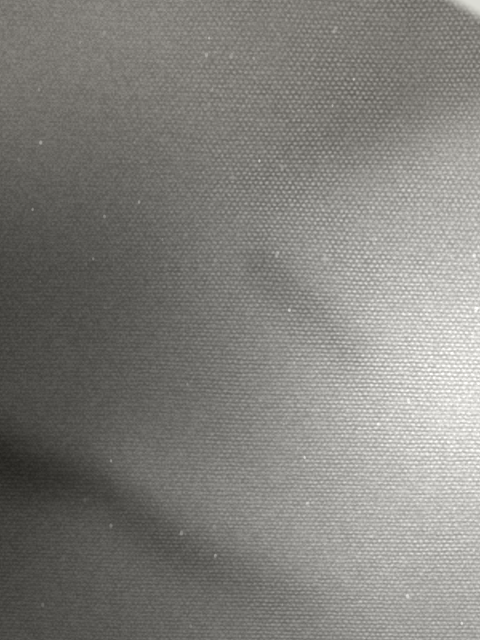
Give the GLSL for this texture, as a Shadertoy shader.

```glsl
#define ROWS 134.0
#define COLUMNS 110.0
#define ROW_TILT 0.02
#define WEAVE_DEPTH 0.125
#define GRAIN_DEPTH 0.15
#define LINT_CELLS 26.0
#define LINT_SHARE 0.16
#define SHADOW_TONE 0.27
#define LIGHT_TONE 0.59
#define SHEEN_GAIN 0.28
#define TINT vec3(0.004, 0.0, -0.016)

const float TAU = 6.2831853;

float hash(vec2 p) {
    vec3 q = fract(p.xyx * 0.1031);
    q += dot(q, q.yzx + 33.33);
    return fract((q.x + q.y) * q.z);
}

float noise(vec2 p) {
    vec2 i = floor(p), f = fract(p);
    f = f * f * (3.0 - 2.0 * f);
    return mix(mix(hash(i), hash(i + vec2(1, 0)), f.x),
               mix(hash(i + vec2(0, 1)), hash(i + vec2(1, 1)), f.x), f.y);
}

// Soft valley along the segment a-b
float crease(vec2 p, vec2 a, vec2 b, float width) {
    vec2 d = b - a;
    float t = clamp(dot(p - a, d) / dot(d, d), 0.0, 1.0);
    float r = length(p - a - d * t) / width;
    return exp(-r * r);
}

// Light reflected by the draped cloth
float sheen(vec2 uv) {
    vec2 d = (uv - vec2(0.97, 0.39)) / vec2(0.42, 0.31);
    return exp(-dot(d, d));
}

float drape(vec2 uv) {
    float tone = mix(SHADOW_TONE, LIGHT_TONE, uv.x) + SHEEN_GAIN * sheen(uv);
    tone += 0.20 * smoothstep(0.5, 0.95, uv.y) * (1.0 - uv.x);
    // Shaded side of the upper fold
    float fold = uv.y - 0.5 - 0.32 * uv.x;
    tone -= 0.12 * smoothstep(0.4, 0.9, uv.x) * smoothstep(-0.06, 0.08, fold);
    // Creases, with a lit ridge above the long one
    vec2 bend = uv + 0.03 * (noise(uv * 5.0) - 0.5);
    float fade = 1.0 - 0.8 * smoothstep(0.3, 0.75, uv.x);
    tone -= 0.10 * fade * crease(bend, vec2(-0.05, 0.32), vec2(0.65, 0.05), 0.05);
    tone += 0.04 * crease(bend, vec2(0.3, 0.27), vec2(0.8, 0.1), 0.09);
    tone -= 0.07 * crease(bend, vec2(0.54, 0.58), vec2(0.74, 0.46), 0.04);
    return tone + 0.05 * (noise(uv * vec2(4.0, 5.0) + 7.0) - 0.5);
}

// Zigzag stitches: horizontal ribs crossed by a staggered checker
float weave(vec2 p) {
    vec2 warp = vec2(noise(p * 6.0), noise(p * 5.0 + 19.0)) - 0.5;
    vec2 q = p + 0.009 * warp;
    q.y += ROW_TILT * q.x;
    // Rows crowd together toward the bottom
    q.y -= 0.10 * (1.0 - q.y) * (1.0 - q.y);
    q *= vec2(COLUMNS, ROWS);
    // Each stitch sits a little off its place
    q += 0.22 * (vec2(noise(q * 0.9), noise(q * 0.9 + 57.0)) - 0.5);
    float rib = cos(TAU * q.y);
    float stitch = cos(TAU * q.x) * cos(0.5 * TAU * q.y);
    float ribbed = smoothstep(0.7, 0.4, p.y);
    float cloth = mix(0.40, 0.58, ribbed) * rib + mix(0.70, 0.52, ribbed) * stitch;
    float uneven = 0.45 + 0.6 * noise(q * vec2(0.4, 0.9)) + 0.5 * noise(p * 14.0);
    return cloth * uneven;
}

// Sparse pale specks of dust
float lint(vec2 p) {
    vec2 cell = floor(p * LINT_CELLS);
    vec2 center = 0.2 + 0.6 * vec2(hash(cell + 11.0), hash(cell + 47.0));
    float size = mix(0.04, 0.09, hash(cell + 83.0));
    float r = length((fract(p * LINT_CELLS) - center) * vec2(1.0, 0.75));
    float present = step(hash(cell + 5.0), LINT_SHARE);
    return present * (1.0 - smoothstep(0.4 * size, 1.5 * size, r)) * hash(cell + 29.0);
}

void mainImage(out vec4 fragColor, in vec2 fragCoord) {
    vec2 uv = fragCoord / iResolution.xy;
    vec2 p = fragCoord / iResolution.y;

    float tone = drape(uv);

    // The weave shows most where light grazes it
    float grazing = 0.16 + 0.40 * smoothstep(0.1, 0.8, uv.x)
                  + 0.40 * crease(uv, vec2(0.68, 0.68), vec2(0.9, 0.35), 0.25);
    tone += WEAVE_DEPTH * grazing * weave(p);

    // Fibre grain and glints, livelier in the light
    float grain = 0.65 * noise(p * vec2(400.0, 430.0))
                + 0.35 * noise(p * vec2(150.0, 210.0) + 31.0);
    tone += GRAIN_DEPTH * (grain - 0.5) * (0.25 + tone);
    tone += 0.20 * lint(p);

    // Warm cast at the top, bright gap beyond the cloth edge
    vec3 warm = vec3(0.010, 0.0, -0.022);
    vec3 color = tone + mix(TINT, warm, smoothstep(0.6, 0.9, uv.y));
    float gap = smoothstep(-0.01, 0.02, uv.y - 1.0 + 0.45 * (uv.x - 0.93));
    color = mix(color, vec3(0.86, 0.86, 0.83), gap);
    fragColor = vec4(clamp(color, 0.0, 1.0), 1.0);
}
```
